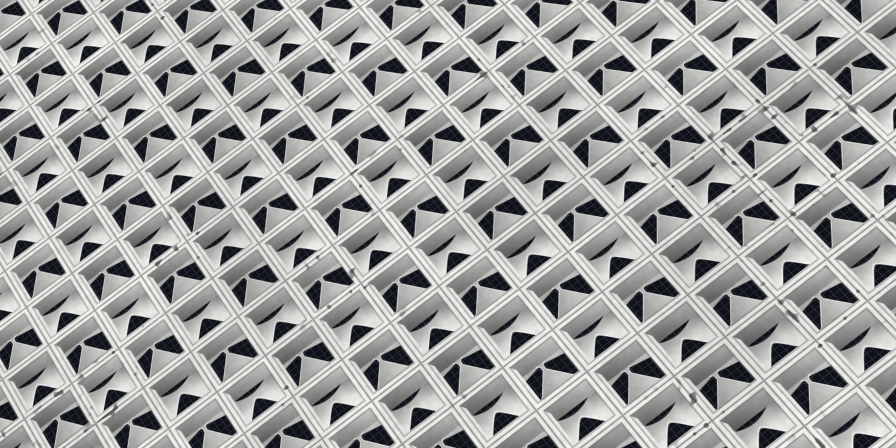
Give the GLSL for this pattern, as a WebGL 2 fragment shader.

```glsl
#version 300 es
precision highp float;
// Concrete sunscreen facade: a skewed grid of deep coffers seen in perspective.
// A plane projection gives cell coordinates; a checkerboard alternates two window
// shapes (scooped shell, pointed fin), each shaded by distance masks and noise.
uniform vec2 u_resolution;
out vec4 outColor;

const vec3 GLASS = vec3(0.06, 0.07, 0.10);
const vec3 GLAZING_BAR = vec3(0.24, 0.25, 0.27);
const vec3 STONE = vec3(1.0, 1.0, 0.988);

// Plane to view, in canvas heights measured from the top left.
const mat3 PLANE_TO_VIEW = mat3(
    0.1415, -0.0033, -0.0136,
    -0.0510, 0.1378, -0.0169,
    0.3412, 0.1146, 1.0);

float hash(vec2 p) {
    vec3 k = fract(vec3(p.xyx) * 0.1031);
    k += dot(k, k.yzx + 33.33);
    return fract((k.x + k.y) * k.z);
}

float noise(vec2 p) {
    vec2 i = floor(p), f = fract(p);
    f = f * f * (3.0 - 2.0 * f);
    return mix(mix(hash(i), hash(i + vec2(1, 0)), f.x),
               mix(hash(i + vec2(0, 1)), hash(i + vec2(1, 1)), f.x), f.y);
}

// Positive distances are inside a shape.
float cover(float d, float aa) { return smoothstep(-aa, aa, d); }
float band(float x, float lo, float hi) { return min(x - lo, hi - x); }

vec3 glass(vec2 c, float aa) {
    vec2 g = abs(fract(c * 8.0) - 0.5) / 8.0;
    float bar = cover(0.006 - min(g.x, g.y), aa * 0.6);
    return mix(GLASS, GLAZING_BAR, bar * 0.7);
}

// Pale curved shell with a rounded triangular window and a dark slit above it.
vec3 shellCell(vec2 c, vec3 pane, float aa) {
    float t = c.y - 0.48;
    float light = mix(0.66, 0.92, smoothstep(0.36, 0.82, c.x + 0.25 * t));
    light -= 0.16 * smoothstep(0.15, 0.45, t) * smoothstep(0.9, 0.45, c.x);
    float window = min(0.89 - c.x, (c.x - 0.53) * 0.72 - sqrt(t * t + 0.0025));
    float slitDepth = 0.09 * (1.0 - pow(abs(t) / 0.31, 2.0)) - 0.06 * t;
    float slit = min(band(c.x, 0.34, 0.37 + slitDepth), 0.31 - abs(t));
    vec3 col = STONE * light;
    col = mix(col, STONE * 0.95, cover(window + 0.03, aa) * 0.7);
    return mix(col, pane, cover(max(window, slit), aa));
}

// Dark opening split by a pale fin that flares toward the lower edge.
vec3 finCell(vec2 c, vec3 pane, float aa) {
    float t = c.y - 0.50;
    float spread = 0.035 + 0.72 * max(c.x - 0.50, 0.0) + 0.8 * max(0.43 - c.x, 0.0);
    float fin = spread - abs(t);
    float opening = min(band(c.x, 0.39 + 0.22 * abs(t), 0.89), band(c.y, 0.15, 0.92));
    float light = mix(0.64, 0.80, smoothstep(-0.25, 0.25, t));
    vec3 col = STONE * mix(light, 0.70, smoothstep(0.85, 0.45, c.x) * 0.5);
    col = mix(col, STONE * 0.93, cover(0.02 - abs(fin), aa) * 0.75);
    return mix(col, pane, cover(min(opening, -fin), aa));
}

// Shadowed upper wall, sunlit left wall, flat frame and thin joints.
vec3 coffer(vec2 c, vec3 inner, float tone, float aa) {
    float upper = min(band(c.x, 0.08, 0.37), c.y - c.x * 0.35);
    float shade = mix(0.42, 0.62, smoothstep(0.1, 0.95, c.y));
    shade += 0.10 * smoothstep(0.36, 0.08, c.x) + tone;
    vec3 col = mix(inner, STONE * shade, cover(upper, aa));
    float left = min(0.15 - c.y, c.x * 0.55 - c.y + 0.04);
    col = mix(col, STONE * 0.91, cover(left, aa));
    vec2 edge = min(c, 1.0 - c);
    float rim = min(edge.x, edge.y);
    col = mix(col, STONE * 0.46, cover(0.018 - abs(rim - 0.085), aa) * 0.5);
    col = mix(col, STONE * 0.93, cover(0.075 - rim, aa));
    return mix(col, STONE * 0.52, cover(0.014 - rim, aa) * 0.85);
}

void main() {
    vec2 view = vec2(gl_FragCoord.x, u_resolution.y - gl_FragCoord.y) / u_resolution.y;
    vec3 plane = inverse(PLANE_TO_VIEW) * vec3(view, 1.0);
    vec2 uv = plane.xy / plane.z;

    // Cell axes: x runs down to the right, y runs up to the right.
    vec2 q = vec2(uv.x + uv.y, uv.x - uv.y) + vec2(0.78, 0.48);
    float aa = 0.5 * length(fwidth(q));
    vec2 id = floor(q);
    vec2 c = q - id;
    float tone = (hash(id + 80.0) - 0.5) * 0.10;

    vec3 pane = glass(c, aa);
    bool isFin = mod(id.x + id.y, 2.0) > 0.5;
    vec3 inner = isFin ? finCell(c, pane, aa) : shellCell(c, pane, aa);
    vec3 col = coffer(c, inner, tone, aa);

    // Weathering: broad tone, fine grain and rare grime along the frames.
    col *= 0.98 + 0.06 * (noise(q * 0.6 + 40.0) - 0.5) + tone * 0.3;
    col *= 1.0 + 0.06 * (noise(q * 14.0 + 300.0) - 0.5);
    vec2 edge = min(c, 1.0 - c);
    float grime = smoothstep(0.76, 0.92, noise(q * 9.0 + 170.0));
    grime *= smoothstep(0.55, 0.8, noise(q * 0.8 + 90.0));
    col *= 1.0 - 0.5 * grime * smoothstep(0.12, 0.04, min(edge.x, edge.y));
    outColor = vec4(clamp(col, 0.0, 1.0), 1.0);
}
```
